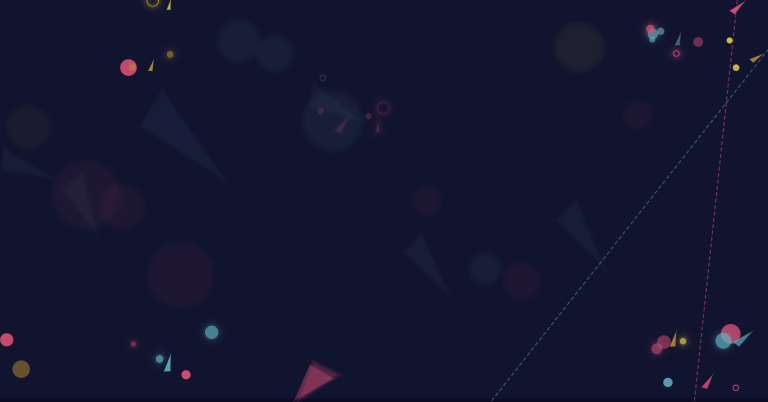
Write a WebGL 1 fragment shader that draws this background.

```glsl
precision highp float;

uniform vec2 u_resolution;

const vec3 NIGHT = vec3(0.067, 0.078, 0.184);
const vec3 FLOOR_SHADE = vec3(0.045, 0.045, 0.150);
const vec3 PINK = vec3(0.86, 0.31, 0.46);
const vec3 YELLOW = vec3(0.88, 0.82, 0.27);
const vec3 GOLD = vec3(0.72, 0.56, 0.17);
const vec3 CYAN = vec3(0.38, 0.71, 0.77);

const int HAZE_COUNT = 12;
const int SHADOW_COUNT = 6;
const int CONFETTI_COUNT = 40;
const float HAZE_BLUR = 0.012;
const float FLOOR_HEIGHT = 0.009;
const float DASH_PERIOD = 0.016;
const float DASH_HALF_WIDTH = 0.0012;
const float RING_HALF_WIDTH = 0.0014;
const float LEFT_SPREAD = 0.28;
const float RIGHT_SPREAD = 0.16;
const float EDGE_SPREAD = 0.17;

float hash(float n) {
  return fract(sin(n * 12.9898) * 43758.5453);
}

vec3 palette(float t) {
  if (t < 0.36) return PINK;
  if (t < 0.55) return YELLOW;
  if (t < 0.72) return GOLD;
  return CYAN;
}

// Coverage of a signed distance, never sharper than a pixel
float cover(float d, float blur) {
  float w = max(blur, 0.75 / u_resolution.y);
  return 1.0 - smoothstep(-w, w, d);
}

float edgeDistance(vec2 p, vec2 a, vec2 b) {
  vec2 e = b - a;
  return dot(p - a, normalize(vec2(e.y, -e.x)));
}

// Uneven triangle pointing along the given angle
float shard(vec2 p, float size, float angle, float slim) {
  float c = cos(angle), s = sin(angle);
  p = vec2(c * p.x + s * p.y, c * p.y - s * p.x) / size;
  vec2 tip = vec2(1.0, 0.0);
  vec2 left = vec2(-0.6, slim);
  vec2 right = vec2(-0.5, -0.4 * slim);
  float d = max(edgeDistance(p, tip, left), edgeDistance(p, left, right));
  return size * max(d, edgeDistance(p, right, tip));
}

float dashedLine(vec2 p, vec2 a, vec2 b) {
  vec2 dir = normalize(b - a);
  float along = dot(p - a, dir);
  float across = abs(edgeDistance(p, a, b)) - DASH_HALF_WIDTH;
  float gap = (abs(fract(along / DASH_PERIOD) - 0.5) - 0.31) * DASH_PERIOD;
  return cover(across, 0.0) * cover(gap, 0.0);
}

void main() {
  float aspect = u_resolution.x / u_resolution.y;
  vec2 p = gl_FragCoord.xy / u_resolution.y;
  vec3 color = mix(NIGHT, FLOOR_SHADE, cover(p.y - FLOOR_HEIGHT, 0.002));

  // Faint blurred discs
  for (int i = 0; i < HAZE_COUNT; i++) {
    float n = float(i);
    float h = hash(n + 3.1);
    vec2 center = vec2(fract(n * 0.618 + 0.19) * 0.84 * aspect, 0.2 + 0.75 * fract(n * 0.755 + 0.38));
    float d = length(p - center) - mix(0.034, 0.09, h * h);
    color = mix(color, palette(hash(n + 8.7)), 0.06 * cover(d, HAZE_BLUR));
  }

  // Faint large triangles
  for (int i = 0; i < SHADOW_COUNT; i++) {
    float n = float(i);
    vec2 center = vec2(fract(n * 0.618 + 0.03) * 0.85 * aspect, 0.25 + 0.55 * fract(n * 0.57 + 0.6));
    float d = shard(p - center, mix(0.07, 0.17, hash(n + 21.3)), -1.1 + 0.9 * hash(n + 5.2), 0.45);
    color = mix(color, mix(CYAN, PINK, 0.4 * hash(n + 9.4)), 0.06 * cover(d, 0.008));
  }

  // Dashed lines
  color = mix(color, CYAN, 0.5 * dashedLine(p, vec2(0.639 * aspect, 0.0), vec2(aspect, 0.876)));
  color = mix(color, PINK, 0.6 * dashedLine(p, vec2(0.904 * aspect, 0.0), vec2(0.96 * aspect, 1.0)));

  // Glowing triangle at the lower edge
  vec2 accent = p - vec2(0.402 * aspect, 0.055);
  color = mix(color, PINK, 0.3 * cover(shard(accent - vec2(0.01, 0.005), 0.07, 4.15, 0.75), 0.008));
  color = mix(color, PINK, 0.35 * cover(shard(accent, 0.065, 4.1, 0.75), 0.0));

  // Confetti gathered in the corners, with a few dim strays near the middle
  for (int i = 0; i < CONFETTI_COUNT; i++) {
    float n = float(i);
    float hx = hash(n + 0.7), hy = hash(n + 40.3);
    float kind = hash(n + 81.9), h = hash(n + 122.6);
    float x = mod(n, 5.0) > 1.5 ? 1.0 - RIGHT_SPREAD * hx : LEFT_SPREAD * hx;
    float y = mod(n, 2.0) > 0.5 ? 1.0 - EDGE_SPREAD * hy : 0.02 + EDGE_SPREAD * hy;
    bool stray = mod(n, 7.0) < 0.5;
    if (stray) {
      x = 0.4 + 0.1 * hx;
      y = 0.58 + 0.26 * hy;
    }
    vec2 q = p - vec2(x * aspect, y);
    float radius = mix(0.006, 0.026, h * h);
    float alpha = (stray ? 0.35 : 1.0) * mix(0.45, 0.95, hash(n + 163.2));
    float d = length(q) - radius;
    if (kind > 0.78) d = shard(q, 0.01 + radius, 0.5 + 1.2 * hx, 0.4);
    else if (kind > 0.62) d = abs(d) - RING_HALF_WIDTH;
    vec3 tint = palette(hash(n + 204.8));
    float glow = step(0.6, hash(n + 245.1)) * exp(-max(d, 0.0) * 170.0);
    color = mix(color, tint, alpha * max(cover(d, 0.0), 0.35 * glow));
  }

  gl_FragColor = vec4(color, 1.0);
}
```
